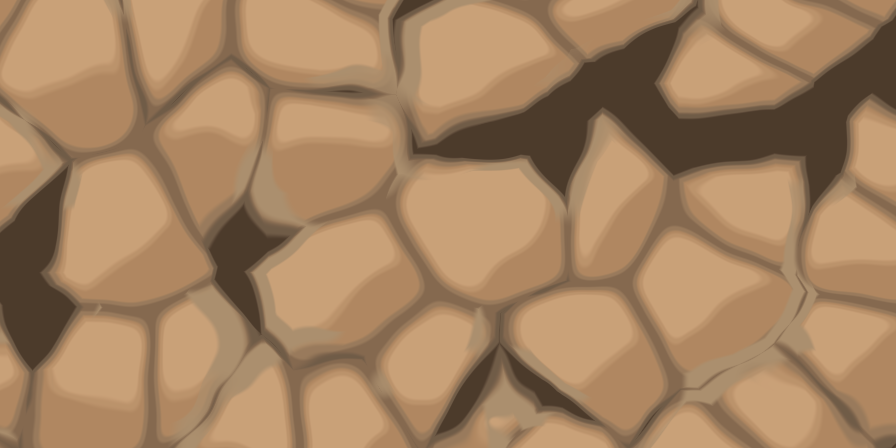
This texture is drawn by a WebGL 2 fragment shader. Its source:

```glsl
#version 300 es
precision highp float;
// Cartoon rock wall: rounded Voronoi stones in flat tan tones, each with a
// sunlit upper facet and a soft groove. Borders between blocks of stones
// open into dark, tapering cracks with chipped rims.

uniform vec2 u_resolution;
out vec4 fragColor;

const vec2 STONES = vec2(3.6, 3.2); // stones per unit of canvas height

vec2 hash2(vec2 p) {
    vec3 q = fract(p.xyx * vec3(0.1031, 0.1030, 0.0973));
    q += dot(q, q.yzx + 33.33);
    return fract((q.xx + q.yz) * q.zy);
}

vec2 noise2(vec2 p) {
    vec2 i = floor(p), f = fract(p);
    f = f * f * (3.0 - 2.0 * f);
    vec2 low = mix(hash2(i), hash2(i + vec2(1, 0)), f.x);
    vec2 high = mix(hash2(i + vec2(0, 1)), hash2(i + 1.0), f.x);
    return mix(low, high, f.y);
}

vec2 stoneCentre(vec2 id) {
    return (id + 0.5 + 0.85 * (hash2(id + 17.0) - 0.5)) / STONES;
}

// Staggered blocks of two by two stones
vec2 blockOf(vec2 id) {
    return floor((id + vec2(mod(floor(id.y / 2.0), 2.0), 0.0)) / 2.0);
}

float smoothMin(float a, float b, float k) {
    float h = max(k - abs(a - b), 0.0) / k;
    return min(a, b) - 0.25 * h * h * k;
}

void main() {
    vec2 uv = gl_FragCoord.xy / u_resolution.y;
    float pixel = 1.0 / u_resolution.y;

    // Bend the borders
    vec2 p = uv + 8.0;
    p += 0.07 * (noise2(uv * 4.0 + 40.0) - 0.5);
    p += 0.014 * (noise2(uv * 13.0 + 70.0) - 0.5);

    // Nearest stone
    vec2 base = floor(p * STONES), own = base, toOwn = vec2(9.0);
    for (int y = -2; y <= 2; y++)
    for (int x = -2; x <= 2; x++) {
        vec2 id = base + vec2(x, y);
        vec2 r = stoneCentre(id) - p;
        if (dot(r, r) < dot(toOwn, toOwn)) { toOwn = r; own = id; }
    }

    // Rounded distance to the stone border, and distance to the block border
    float sum = 0.0, crack = 1.0;
    for (int y = -2; y <= 2; y++)
    for (int x = -2; x <= 2; x++) {
        vec2 id = own + vec2(x, y);
        if (id == own) continue;
        vec2 r = stoneCentre(id) - p;
        float border = dot(0.5 * (r + toOwn), normalize(r - toOwn));
        sum += exp(-border / 0.016);
        if (blockOf(id) != blockOf(own))
            crack = min(crack, 0.5 * (length(r) - length(toOwn)));
    }
    float groove = -0.016 * log(sum + 1e-9);
    groove += 0.010 * (noise2(uv * 5.0 + 11.0).x - 0.5);

    // Crack width tapers along its length, with angular notches
    float swell = noise2(uv * 2.6 + 23.0).x;
    float notch = abs(noise2(uv * 9.0 + 31.0).y - 0.5);
    crack -= 0.056 * smoothstep(0.36, 0.82, swell) + 0.03 * notch - 0.013;
    float edge = min(groove, crack);

    // Sunlit facet: upper left part of each stone
    float tilt = 1.9 + 1.6 * (hash2(own + 5.0).x - 0.5);
    float cut = dot(-toOwn, vec2(cos(tilt), sin(tilt))) + 0.04;
    cut += 0.06 * (noise2(uv * 6.0 + 53.0).x - 0.5);
    float facet = smoothMin(edge - 0.026, 0.6 * cut, 0.03);

    // Flat tones, from the stone face down into the groove
    float soft = max(0.003, pixel);
    vec3 color = vec3(0.69, 0.53, 0.38);
    color = mix(color, vec3(0.735, 0.575, 0.42), smoothstep(-soft, soft, facet + 0.003));
    color = mix(color, vec3(0.79, 0.63, 0.47), smoothstep(-soft, soft, facet - 0.005));
    color = mix(vec3(0.60, 0.48, 0.36), color, smoothstep(-soft, soft, edge - 0.018));
    color = mix(vec3(0.52, 0.41, 0.31), color, smoothstep(-soft, soft, edge - 0.009));

    // Pale slivers chipped off beside the cracks
    float sliver = 0.012 - abs(crack - 0.024);
    sliver = min(sliver, 0.05 * (noise2(uv * 7.0 + 91.0).x - 0.62));
    color = mix(color, vec3(0.67, 0.56, 0.43), smoothstep(-soft, soft, sliver));

    // Shaded rim and dark inside of the cracks
    color = mix(vec3(0.44, 0.36, 0.28), color, smoothstep(-soft, soft, crack - 0.008));
    color = mix(vec3(0.30, 0.23, 0.17), color, smoothstep(-pixel, pixel, crack));
    fragColor = vec4(color, 1.0);
}
```
